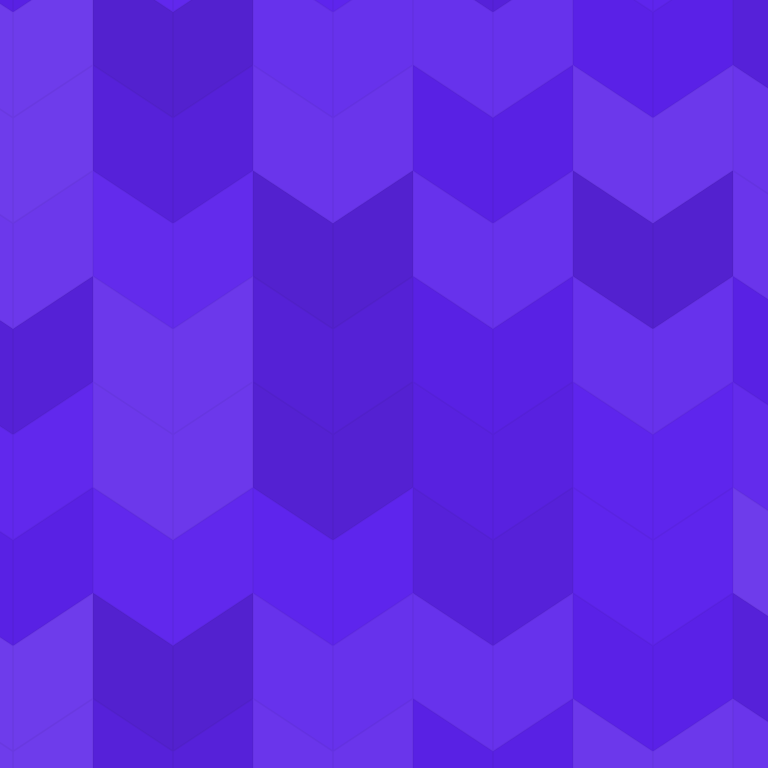
Write a Shadertoy shader that draws this pattern.

```glsl
// Violet chevrons stacked in columns, shaded by a 6 by 6 block of random tints.
// Shearing the rows with a triangle wave turns a plain grid into chevrons;
// faint seams follow every edge and fold, and supersampling smooths the result.

float hash(vec2 p) {
    return fract(sin(dot(p, vec2(127.1, 311.7))) * 43758.5453);
}

// Base violet under a thin veil of light or dark grey
vec3 chevronTint(vec2 cell) {
    float level = floor(hash(mod(cell, 6.0) + 1.0) * 16.0);
    float veil = mix(0.02, 0.15, level / 15.0);
    float grey = mod(level, 2.0) < 0.5 ? 0.867 : 0.133;
    return mix(vec3(0.36, 0.13, 0.93), vec3(grey), veil);
}

vec3 chevrons(vec2 p) {
    // Column and row coordinates, with rows counted downwards
    vec2 size = vec2(0.2083, 0.1375);
    vec2 grid = (vec2(p.x, 1.0 - p.y) - vec2(0.1211, 0.0846)) / size;

    // Lower the middle of each column by half a row
    float fold = 1.0 - abs(2.0 * fract(grid.x) - 1.0);
    grid.y -= 0.5 * fold;
    vec3 color = chevronTint(floor(grid));

    // Distances to the vertical seams and the slanted edges
    float upright = abs(fract(2.0 * grid.x + 0.5) - 0.5) * size.x * 0.5;
    float slant = abs(fract(grid.y + 0.5) - 0.5) * size.y
                * inversesqrt(1.0 + pow(size.y / size.x, 2.0));
    float seam = 1.0 - smoothstep(0.0006, 0.0015, min(upright, slant));
    return color * (1.0 - 0.045 * seam);
}

void mainImage(out vec4 fragColor, in vec2 fragCoord) {
    // Average a 4 by 4 grid of samples inside the pixel
    vec3 sum = vec3(0.0);
    for (int i = 0; i < 16; i++) {
        vec2 offset = (vec2(i % 4, i / 4) + 0.5) / 4.0 - 0.5;
        sum += chevrons((fragCoord + offset) / iResolution.y);
    }
    fragColor = vec4(sum / 16.0, 1.0);
}
```
